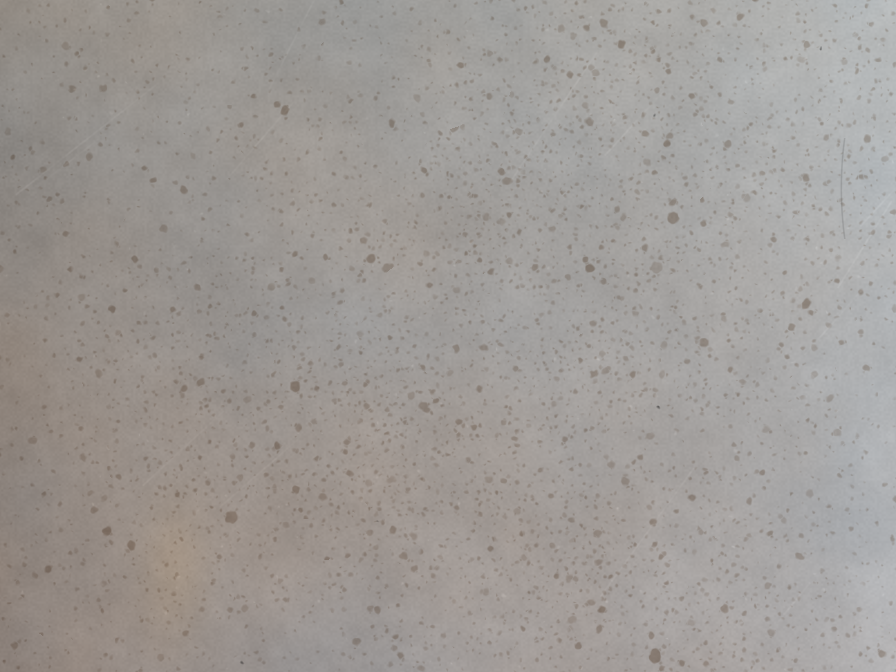
Give the GLSL for this texture, as a WebGL 2 fragment shader.

```glsl
#version 300 es
precision highp float;
// Worn, pale plaster sheet with brown age spots, faint scratches and uneven daylight.
// Light is a noisy colour ramp; spots are jittered cells at several sizes, denser
// along a diagonal cluster; scratches are thin hashed line segments.

#define SHADE_COLOR vec3(0.562, 0.530, 0.504)
#define LIGHT_COLOR vec3(0.712, 0.722, 0.730)
#define WARM_TINT vec3(0.012, -0.002, -0.014)
#define SPOT_TINT vec3(0.79, 0.735, 0.685)
#define STAIN_COLOR vec3(0.024, 0.006, -0.022)
#define SPOT_STRENGTH 0.95
#define SPOT_SOFTNESS 0.0011
#define MOTTLING 0.055
#define SCRATCH_COUNT 13
#define SCRATCH_STRENGTH 0.035
#define GRAIN 0.026

uniform vec2 u_resolution;
out vec4 fragColor;

float hash(vec2 p) {
  return fract(sin(dot(p, vec2(127.1, 311.7))) * 43758.55);
}

vec2 hash2(vec2 p) {
  return vec2(hash(p), hash(p + 57.3));
}

float noise(vec2 p) {
  vec2 i = floor(p), f = fract(p);
  f = f * f * (3.0 - 2.0 * f);
  return mix(mix(hash(i), hash(i + vec2(1, 0)), f.x),
             mix(hash(i + vec2(0, 1)), hash(i + vec2(1, 1)), f.x), f.y);
}

float fbm(vec2 p) {
  float sum = 0.0, amp = 0.5;
  for (int i = 0; i < 4; i++) {
    sum += amp * noise(p);
    p = mat2(1.6, 1.2, -1.2, 1.6) * p + 7.1;
    amp *= 0.5;
  }
  return sum / 0.9375;
}

// Broad diagonal cluster falling to the right, with a weaker one at the lower edge.
float clusterAt(vec2 p) {
  vec2 q = mat2(0.82, -0.57, 0.57, 0.82) * (p - vec2(0.74, 0.55));
  q *= vec2(1.9, 3.3);
  vec2 c = p - vec2(0.95, 0.02);
  return max(exp(-dot(q, q)), 0.7 * exp(-7.0 * dot(c, c)));
}

// One layer of rounded, slightly elongated spots; returns coverage.
float spots(vec2 p, float cell, vec2 radii, float amount, float seed, float soft) {
  vec2 id = floor(p / cell);
  float cover = 0.0;
  for (int y = -1; y <= 1; y++)
  for (int x = -1; x <= 1; x++) {
    vec2 c = id + vec2(x, y);
    vec2 center = (c + hash2(c + seed)) * cell;
    vec2 pick = hash2(c + seed + 19.7), form = hash2(c + seed + 83.1);
    float r = mix(radii.x, radii.y, pick.y * pick.y);
    float a = 6.283 * form.x;
    vec2 d = mat2(cos(a), sin(a), -sin(a), cos(a)) * (p - center);
    d.x *= mix(0.75, 1.0, form.y);
    float disc = 1.0 - smoothstep(r - soft, r + soft, length(d));
    cover = max(cover, step(pick.x, amount) * disc * mix(0.45, 1.0, fract(form.x * 7.0)));
  }
  return cover;
}

float segment(vec2 p, vec2 a, vec2 b) {
  vec2 pa = p - a, ba = b - a;
  return length(pa - ba * clamp(dot(pa, ba) / dot(ba, ba), 0.0, 1.0));
}

void main() {
  float px = 1.0 / u_resolution.y;
  vec2 p = gl_FragCoord.xy * px;
  float aspect = u_resolution.x * px;
  float soft = SPOT_SOFTNESS + 0.5 * px;
  float cluster = clusterAt(p);

  // Daylight ramp, flat in the middle and steeper toward both sides.
  float d = p.x / aspect - 0.47 + 0.10 * (p.y - 0.5) + 0.22 * (fbm(p * 2.3 + 3.0) - 0.5);
  float t = 0.43 + d * (0.62 + 1.3 * d * d);
  vec3 color = mix(SHADE_COLOR, LIGHT_COLOR, clamp(t, -0.05, 1.08));

  // Warm clouds, cloudy brightness and a yellowish stain.
  color += WARM_TINT * (0.6 * cluster + 3.0 * (fbm(p * 4.0 + 20.0) - 0.5));
  color += vec3(0.010, -0.004, 0.0) * (0.5 - p.y);
  color += MOTTLING * (fbm(p * 9.0 + 50.0) - 0.5) + 0.04 * (fbm(p * 34.0) - 0.5);
  vec2 stain = (p - vec2(0.26, 0.15)) * vec2(20.0, 10.0);
  color += STAIN_COLOR * exp(-dot(stain, stain));

  // Spots from fine speckle to rare blotches, with wobbly outlines.
  float density = (0.24 + 0.78 * cluster) * (0.3 + 1.4 * fbm(p * 7.0));
  vec2 w = p + 0.003 * (vec2(noise(p * 190.0), noise(p * 190.0 + 40.0)) - 0.5);
  float cover = 0.72 * spots(w, 0.0125, vec2(0.0010, 0.0030), density, 1.0, soft);
  cover = max(cover, 0.85 * spots(w, 0.028, vec2(0.0023, 0.0054), 0.65 * density, 31.0, soft));
  cover = max(cover, spots(w, 0.092, vec2(0.0048, 0.0095), 0.42 * density, 67.0, soft));
  color *= mix(vec3(1.0), SPOT_TINT, SPOT_STRENGTH * cover);

  // Pale chips and a few dark pinholes.
  color += 0.06 * spots(w, 0.035, vec2(0.0006, 0.0022), 0.35 * density, 113.0, soft);
  color *= 1.0 - 0.5 * spots(w, 0.16, vec2(0.0010, 0.0024), 0.12, 149.0, soft);

  // Thin scratches, mostly rising to the right.
  for (int i = 0; i < SCRATCH_COUNT; i++) {
    vec2 h = hash2(vec2(i, 5.0)), k = hash2(vec2(i, 91.0));
    vec2 a = h * vec2(aspect, 1.0);
    float angle = mix(0.6, 1.15, k.x);
    vec2 b = a + mix(0.06, 0.28, k.y) * vec2(cos(angle), sin(angle));
    float line = 1.0 - smoothstep(0.0, 0.0012 + px, segment(p, a, b));
    color += SCRATCH_STRENGTH * line * (0.1 + 0.9 * noise(p * 45.0 + h * 9.0));
  }

  // One curved dark hair near the right edge.
  float bend = p.x - 1.252 - 0.9 * (p.y - 0.72) * (p.y - 0.72);
  float hair = (1.0 - smoothstep(0.0, 0.0008 + px, abs(bend))) * step(abs(p.y - 0.72), 0.075);
  color *= 1.0 - 0.12 * hair;

  color += GRAIN * (noise(p * 300.0) - 0.5);
  fragColor = vec4(color, 1.0);
}
```
